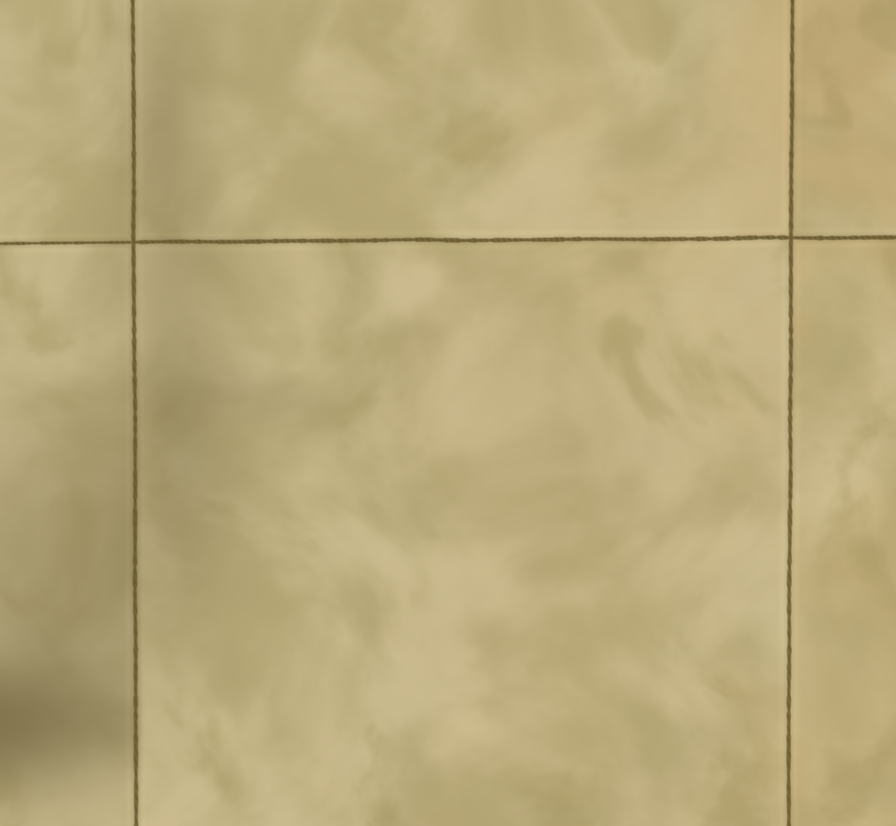
A WebGL 2 fragment shader for this texture:

```glsl
#version 300 es
precision highp float;
// Large beige stone tiles with thin brown joints, cloudy mottling and soft shadows.

#define PITCH 0.798            // tile size, in canvas heights
#define GRID_ORIGIN vec2(0.161, 0.706)
#define KEYSTONE 0.0113        // narrowing of the grid toward the bottom
#define TILT 0.0065            // slope of the horizontal joints
#define JOINT_HALF 0.0022      // half width of a joint
#define CLOUD_SCALE 7.0
#define MOTTLE 0.85            // strength of the stone mottling
#define SHADE 0.95             // strength of the soft shadows

uniform vec2 u_resolution;
out vec4 fragColor;

const vec3 LIGHT  = vec3(0.785, 0.725, 0.550);
const vec3 MID    = vec3(0.715, 0.655, 0.465);
const vec3 WARM   = vec3(0.770, 0.665, 0.460);
const vec3 OLIVE  = vec3(0.630, 0.570, 0.360);
const vec3 SHADOW = vec3(0.500, 0.450, 0.300);
const vec3 JOINT  = vec3(0.430, 0.360, 0.180);

float hash(vec2 p) {
    vec3 q = fract(vec3(p.xyx) * 0.1031);
    q += dot(q, q.yzx + 33.33);
    return fract((q.x + q.y) * q.z);
}

float noise(vec2 p) {
    vec2 cell = floor(p), f = fract(p);
    f = f * f * f * (f * (f * 6.0 - 15.0) + 10.0);
    return mix(mix(hash(cell), hash(cell + vec2(1, 0)), f.x),
               mix(hash(cell + vec2(0, 1)), hash(cell + vec2(1, 1)), f.x), f.y);
}

float fbm(vec2 p) {
    float sum = 0.0, amp = 0.5;
    for (int i = 0; i < 5; i++) {
        sum += amp * noise(p);
        p = mat2(1.6, 1.2, -1.2, 1.6) * p + 17.3;
        amp *= 0.5;
    }
    return sum / 0.96875;
}

// Soft elliptical spot, 1 at its centre
float spot(vec2 p, vec2 centre, vec2 size) {
    vec2 d = (p - centre) / size;
    return exp(-dot(d, d));
}

// Shadows that fall across the left side of the floor
float shadows(vec2 p, float leftTile) {
    float s = 0.48 * spot(p, vec2(0.21, 0.48), vec2(0.075, 0.24));
    s += 0.36 * spot(p, vec2(0.19, 0.86), vec2(0.060, 0.16));
    s += 0.22 * spot(p, vec2(0.34, 0.52), vec2(0.080, 0.045));
    s += leftTile * 0.80 * spot(p, vec2(0.00, 0.12), vec2(0.150, 0.085));
    s += leftTile * 0.42 * spot(p, vec2(0.06, 0.30), vec2(0.180, 0.200));
    return min(s, 1.0);
}

// Cloudy stone, different on every tile
vec3 stone(vec2 p, vec2 tile) {
    vec2 q = p * CLOUD_SCALE + 23.0 * tile + 60.0;
    q += 0.7 * (vec2(noise(q * 0.8), noise(q * 0.8 + 31.0)) - 0.5);
    float broad = fbm(q * 0.6);
    float fine = fbm(q * 1.7 + 9.0);
    vec3 col = mix(MID, LIGHT, smoothstep(0.25, 0.75, mix(0.5, 0.6 * broad + 0.4 * fine, 1.4)));
    float warmth = smoothstep(0.35, 1.15, p.x) * (0.35 + 0.35 * smoothstep(0.4, 1.0, p.y));
    col = mix(col, WARM, warmth * smoothstep(0.25, 0.75, fbm(q * 0.9 + 41.0)));
    float stain = smoothstep(0.60, 0.80, fbm(q * 1.3 + 77.0));
    col = mix(col, OLIVE, 0.45 * MOTTLE * stain);
    return col * (1.0 + 0.05 * MOTTLE * (fine - 0.5) + 0.015 * (hash(tile + 50.0) - 0.5));
}

void main() {
    vec2 p = gl_FragCoord.xy / u_resolution.y;
    float pixel = 1.0 / u_resolution.y;

    // Slightly skewed tile grid
    vec2 grid = vec2((p.x - 0.56) / (1.0 - KEYSTONE * (1.0 - p.y)) + 0.56, p.y - TILT * p.x);
    grid += 0.0018 * (vec2(noise(p.yx * 14.0), noise(p * 14.0 + 5.0)) - 0.5);
    vec2 cells = (grid - GRID_ORIGIN) / PITCH;
    vec2 tile = floor(cells);
    vec2 toJoint = (fract(cells + 0.5) - 0.5) * PITCH;
    vec2 dist = abs(toJoint);

    // Stone and shadows
    vec3 col = stone(p, tile);
    vec2 wobble = 0.05 * (vec2(fbm(p * 7.0), fbm(p * 7.0 + 13.0)) - 0.5);
    float leftTile = 1.0 - smoothstep(-0.004, 0.02, cells.x);
    col = mix(col, SHADOW, SHADE * shadows(p + wobble, leftTile));

    // Pale worn lip beside each joint
    float edge = min(dist.x, dist.y);
    col *= 1.0 + 0.035 * exp(-pow((edge - 0.008) / 0.004, 2.0));

    // Joints with a ragged, faintly twisted rim
    vec2 ragged = vec2(noise(vec2(p.y * 150.0, 3.0)), noise(vec2(p.x * 150.0, 8.0)));
    vec2 halfWidth = JOINT_HALF * (0.75 + 0.5 * ragged);
    halfWidth.y *= mix(0.7, 1.0, smoothstep(-0.01, 0.01, cells.x));
    vec2 cover = 1.0 - smoothstep(halfWidth - pixel, halfWidth + 1.2 * pixel, dist);
    float twist = abs(fract((p.x + p.y + toJoint.x) * 70.0) - 0.5) * 2.0;
    float depth = 0.72 + 0.18 * twist;
    col = mix(col, JOINT, depth * max(cover.x, cover.y));
    col *= 1.0 - 0.10 * exp(-edge / 0.004);

    fragColor = vec4(col, 1.0);
}
```
